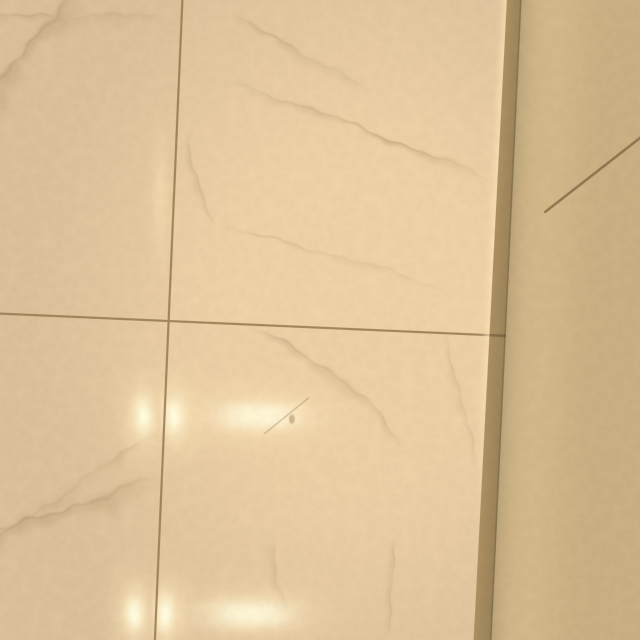
Give the GLSL for this texture, as a WebGL 2 fragment shader.

```glsl
#version 300 es
precision highp float;

uniform vec2 u_resolution;
out vec4 fragColor;

const vec3 TILE_LIT = vec3(0.93, 0.815, 0.65);
const vec3 TILE_DIM = vec3(0.86, 0.755, 0.605);
const vec3 VEIN_COLOR = vec3(0.66, 0.56, 0.40);
const vec3 GROUT_COLOR = vec3(0.58, 0.47, 0.31);
const vec3 TRIM_COLOR = vec3(0.63, 0.53, 0.36);
const vec3 PANEL_COLOR = vec3(0.785, 0.685, 0.51);
const vec3 GLOW_COLOR = vec3(0.99, 0.89, 0.71);
const vec3 LAMP_COLOR = vec3(1.0, 0.985, 0.87);
const float TILE_SIZE = 0.56;
const float GROUT_HALF_WIDTH = 0.0017;
const float VEIN_STRENGTH = 0.62;
const float GRAIN = 0.022;

// Each vein: start and end, then bend, width, strength
const int VEIN_COUNT = 12;
const vec4 VEIN_ENDS[VEIN_COUNT] = vec4[](
  vec4(0.35, 0.98, 0.59, 0.85), vec4(0.34, 0.88, 0.80, 0.705),
  vec4(0.295, 0.80, 0.337, 0.64), vec4(0.32, 0.65, 0.72, 0.538),
  vec4(0.38, 0.49, 0.64, 0.285), vec4(0.692, 0.49, 0.745, 0.26),
  vec4(-0.08, 0.13, 0.28, 0.262), vec4(-0.08, 0.125, 0.28, 0.36),
  vec4(0.42, 0.16, 0.462, 0.03), vec4(0.617, 0.17, 0.602, 0.0),
  vec4(-0.04, 0.80, 0.14, 1.05), vec4(-0.05, 0.973, 0.28, 0.971));
const vec3 VEIN_SHAPE[VEIN_COUNT] = vec3[](
  vec3(0.004, 0.005, 0.6), vec3(0.005, 0.0035, 0.8),
  vec3(-0.008, 0.003, 0.7), vec3(0.008, 0.003, 0.4),
  vec3(0.03, 0.005, 0.8), vec3(0.003, 0.003, 0.55),
  vec3(0.008, 0.009, 0.9), vec3(-0.012, 0.006, 0.6),
  vec3(-0.008, 0.007, 0.5), vec3(0.004, 0.003, 0.7),
  vec3(0.006, 0.011, 0.9), vec3(0.004, 0.006, 0.6));

vec2 hash2(vec2 p) {
  vec3 q = fract(p.xyx * vec3(0.1031, 0.1030, 0.0973));
  q += dot(q, q.yzx + 33.33);
  return fract((q.xx + q.yz) * q.zy);
}

// Distance to the nearest scattered cell point
float cellular(vec2 p) {
  vec2 cell = floor(p);
  float nearest = 2.0;
  for (int y = -1; y <= 1; y++)
    for (int x = -1; x <= 1; x++) {
      vec2 c = cell + vec2(x, y);
      nearest = min(nearest, length(c + hash2(c) - p));
    }
  return nearest;
}

float waves(float x, float seed) {
  return 0.5 * sin(x * 31.0 + seed) + 0.3 * sin(x * 73.0 + seed * 2.3)
       + 0.2 * sin(x * 167.0 + seed * 4.1);
}

float segment(vec2 p, vec2 a, vec2 b) {
  vec2 d = b - a;
  return length(p - a - d * clamp(dot(p - a, d) / dot(d, d), 0.0, 1.0));
}

float stroke(float dist, float halfWidth, float aa) {
  return 1.0 - smoothstep(halfWidth - aa, halfWidth + aa, abs(dist));
}

// Tapered, wandering vein with a fine core and a faint one-sided haze
float vein(vec2 p, vec4 ends, vec3 shape, float seed) {
  vec2 d = ends.zw - ends.xy;
  float len = length(d);
  d /= len;
  vec2 q = p - ends.xy;
  float along = dot(q, d), t = along / len;
  float side = dot(q, vec2(-d.y, d.x)) - shape.x * 4.0 * t * (1.0 - t)
             - (0.003 + 0.6 * shape.y) * waves(along, seed);
  float width = shape.y * (0.75 + 0.5 * waves(along * 0.8, seed + 3.0));
  float taper = smoothstep(0.0, 0.22, t) * (1.0 - smoothstep(0.72, 1.0, t));
  float core = exp(-pow(side / (0.35 * width + 0.0008), 2.0));
  float haze = exp(-pow((side + width) / (1.8 * width), 2.0));
  float patchy = 0.75 + 0.35 * waves(along * 0.6, seed + 7.0);
  return shape.z * taper * patchy * (0.5 * core + 0.5 * haze);
}

// Soft reflection, rounded by the chosen exponent
float lamp(vec2 p, vec2 radius, float power) {
  vec2 q = pow(abs(p) / radius, vec2(power));
  return exp(-q.x - q.y);
}

void main() {
  vec2 uv = gl_FragCoord.xy / u_resolution;
  float aa = 0.75 / min(u_resolution.x, u_resolution.y);
  float mottle = cellular(uv * 55.0) + 0.6 * cellular(uv * 130.0) - 0.75;

  // Polished tiles, brightest near the middle
  vec2 fromSeam = uv - vec2(0.242 + 0.043 * uv.y, 0.510 - 0.044 * uv.x);
  vec2 tileId = floor(fromSeam / TILE_SIZE);
  float light = 1.0 - smoothstep(0.18, 0.62, length((uv - vec2(0.56, 0.50)) * vec2(1.1, 0.9)));
  vec3 color = mix(TILE_DIM, TILE_LIT, light);
  color *= 1.0 + 0.014 * (hash2(tileId + 9.0).x - 0.5);

  // Marble veins
  float veins = 0.0;
  for (int i = 0; i < VEIN_COUNT; i++)
    veins = max(veins, vein(uv, VEIN_ENDS[i], VEIN_SHAPE[i], float(i) * 1.7));
  color = mix(color, VEIN_COLOR, VEIN_STRENGTH * veins);

  // Two rows of reflected lamps and one tall pale streak
  float glow = 0.45 * lamp(uv - vec2(0.250, 0.69), vec2(0.013, 0.085), 2.0);
  float shine = 0.0;
  for (int row = 0; row < 2; row++) {
    vec2 p = uv - vec2(0.248, 0.350) + float(row) * vec2(0.014, 0.309);
    vec2 pair = vec2(abs(p.x) - 0.024, p.y);
    vec2 bar = p - vec2(0.158, 0.0);
    shine += lamp(pair, vec2(0.013, 0.026), 2.0) + 0.8 * lamp(bar, vec2(0.062, 0.021), 2.6);
    glow += 0.7 * lamp(pair, vec2(0.032, 0.055), 2.0) + 0.6 * lamp(bar, vec2(0.10, 0.042), 2.0);
  }
  color = mix(color, GLOW_COLOR, min(glow, 1.0));
  color = mix(color, LAMP_COLOR, min(shine, 1.0));

  // Scratch, speck and grout
  float scratch = stroke(segment(uv, vec2(0.414, 0.323), vec2(0.482, 0.378)), 0.0012, aa);
  float speck = stroke(length((uv - vec2(0.456, 0.345)) * vec2(1.6, 1.0)), 0.007, 0.003);
  color = mix(color, VEIN_COLOR, max(0.45 * scratch, 0.55 * speck));
  vec2 seam = abs(fromSeam - TILE_SIZE * round(fromSeam / TILE_SIZE));
  float grout = stroke(min(seam.x, seam.y), GROUT_HALF_WIDTH, aa);
  color = mix(color, GROUT_COLOR, 0.85 * grout);

  // Side panel with its diagonal joint
  float trimLeft = uv.x - 0.740 - 0.052 * uv.y;
  float trimRight = uv.x - 0.768 - 0.047 * uv.y;
  vec3 panel = PANEL_COLOR * (1.0 + 0.05 * exp(-pow((trimRight - 0.05) / 0.05, 2.0)));
  panel *= 1.0 - 0.09 * exp(-max(trimRight, 0.0) / 0.014);
  float joint = stroke(segment(uv, vec2(0.852, 0.669), vec2(1.02, 0.800)), 0.0020, aa);
  panel = mix(panel, GROUT_COLOR * 0.9, 0.85 * joint);

  // Edge trim between tile and panel
  float across = clamp(trimLeft / 0.026, 0.0, 1.0);
  vec3 trim = TRIM_COLOR * mix(1.06, 0.95, across);
  trim *= 1.0 - 0.22 * stroke(fromSeam.y, 0.002, aa) - 0.12 * stroke(trimRight, 0.0025, aa);
  color = mix(color, GLOW_COLOR, 0.6 * exp(-pow(trimLeft / 0.009, 2.0)) * smoothstep(0.1, 0.5, uv.y));
  color = mix(color, trim, smoothstep(-aa, aa, trimLeft));
  color = mix(color, panel, smoothstep(-aa, aa, trimRight));

  fragColor = vec4(color * (1.0 + GRAIN * mottle), 1.0);
}
```
